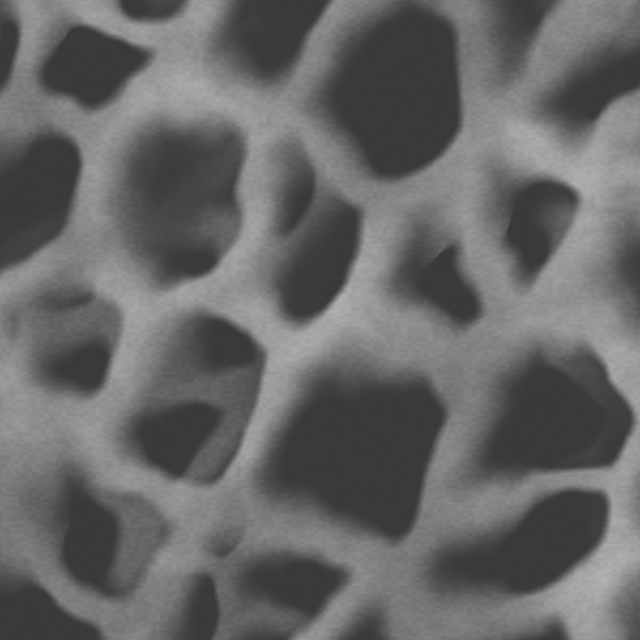
This texture is drawn by a WebGL 2 fragment shader. Its source:

```glsl
#version 300 es
precision highp float;
// Porous network of soft grey struts around flat dark pores.
// Rounded Voronoi borders form the struts: each pore has a crisp right rim
// and a slowly fading left one; a fainter, finer network lies behind.

#define CELLS 4.5           // pores across the canvas
#define STRETCH 1.25        // pore elongation along the slant
#define SLANT 0.95          // slant of the struts in radians
#define CRISP_REACH 0.15    // strut half width on the crisp side, in cells
#define SOFT_REACH 0.36     // strut half width on the fading side, in cells
#define ROUNDING 15.0       // higher gives sharper pore corners
#define WARP 0.13           // bending of the struts, in cells
#define PORE_GREY 0.228
#define STRUT_GREY 0.63
#define DEEP_STRENGTH 0.42  // brightness of the network behind
#define MOTTLE 0.07
#define GRAIN 0.035

out vec4 fragColor;
uniform vec2 u_resolution;

vec2 hash2(vec2 p) {
    vec3 q = fract(p.xyx * vec3(0.1031, 0.1030, 0.0973));
    q += dot(q, q.yzx + 33.33);
    return fract((q.xx + q.yz) * q.zy);
}

// Smooth value noise for the fine grain, 0 to 1.
float grainNoise(vec2 p) {
    vec2 i = floor(p), f = fract(p);
    f = f * f * (3.0 - 2.0 * f);
    float low = mix(hash2(i).x, hash2(i + vec2(1, 0)).x, f.x);
    float high = mix(hash2(i + vec2(0, 1)).x, hash2(i + vec2(1, 1)).x, f.x);
    return mix(low, high, f.y);
}

// Layered, mutually bent sines, roughly -1 to 1.
float waves(vec2 p) {
    float sum = 0.0, amplitude = 0.55;
    for (int i = 0; i < 4; i++) {
        sum += amplitude * sin(p.x + 1.6 * sin(p.y * 0.9 + float(i)));
        p = mat2(0.6, 0.8, -0.8, 0.6) * p * 1.8 + 2.3;
        amplitude *= 0.55;
    }
    return sum;
}

// Maps canvas space to slanted, stretched cell space.
vec2 toCells(vec2 v) {
    vec2 along = vec2(cos(SLANT), sin(SLANT));
    return vec2(dot(v, along) / STRETCH, dot(v, vec2(-along.y, along.x)));
}

vec2 cellSeed(vec2 cell) {
    return cell + 0.1 + 0.8 * hash2(cell + 71.0);
}

// Strut brightness: 1 along cell borders, 0 inside the pores.
float network(vec2 p) {
    vec2 home = floor(p), nearestCell = home, seed = home;
    float nearest = 1e3;
    for (int y = -1; y <= 1; y++)
    for (int x = -1; x <= 1; x++) {
        vec2 cell = home + vec2(x, y);
        vec2 candidate = cellSeed(cell);
        float d = distance(p, candidate);
        if (d < nearest) {
            nearest = d;
            seed = candidate;
            nearestCell = cell;
        }
    }

    // Soft minimum of the distances to the borders rounds the pore corners.
    float total = 0.0;
    for (int y = -2; y <= 2; y++)
    for (int x = -2; x <= 2; x++) {
        if (x == 0 && y == 0) continue;
        vec2 other = cellSeed(nearestCell + vec2(x, y));
        float border = dot(0.5 * (seed + other) - p, normalize(other - seed));
        total += exp(-ROUNDING * border);
    }
    float border = -log(total) / ROUNDING;

    // The rim facing right is crisp, the one facing left fades slowly.
    vec2 facing = normalize(toCells(vec2(1.0, -0.2)));
    float side = dot((p - seed) / max(nearest, 1e-3), facing);
    float crisp = smoothstep(-0.7, 0.75, side);
    float poreSize = mix(0.75, 1.2, hash2(nearestCell + 13.0).x);
    float reach = mix(SOFT_REACH, CRISP_REACH, crisp) * poreSize;
    float fade = mix(SOFT_REACH, 0.1, crisp) * poreSize;
    return smoothstep(0.0, fade, reach - border);
}

void main() {
    vec2 uv = gl_FragCoord.xy / u_resolution.y;
    vec2 p = toCells(uv) * CELLS + 3.7;
    p += WARP * vec2(waves(p * 2.6), waves(p.yx * 2.4 + 5.0));

    // Front struts vary in brightness; the deep ones show only in places.
    float front = network(p) * clamp(0.82 + 0.28 * waves(p * 1.7 + 9.0), 0.3, 1.05);
    float place = smoothstep(-0.3, 0.6, waves(p * 1.3 + 21.0));
    float deep = DEEP_STRENGTH * place * network(p * 1.45 + 17.3);
    float light = front + deep * (1.0 - front);

    // Cloudy mottling and grain fade out inside the pores.
    float cloud = waves(uv * 42.0 + 1.5 * waves(uv * 17.0));
    float speck = grainNoise(uv * vec2(150.0, 230.0)) - 0.5;
    light *= 1.0 + MOTTLE * cloud;
    float grey = mix(PORE_GREY, STRUT_GREY, light);
    grey += GRAIN * speck * (0.25 + smoothstep(0.0, 0.4, light));
    fragColor = vec4(vec3(grey), 1.0);
}
```
